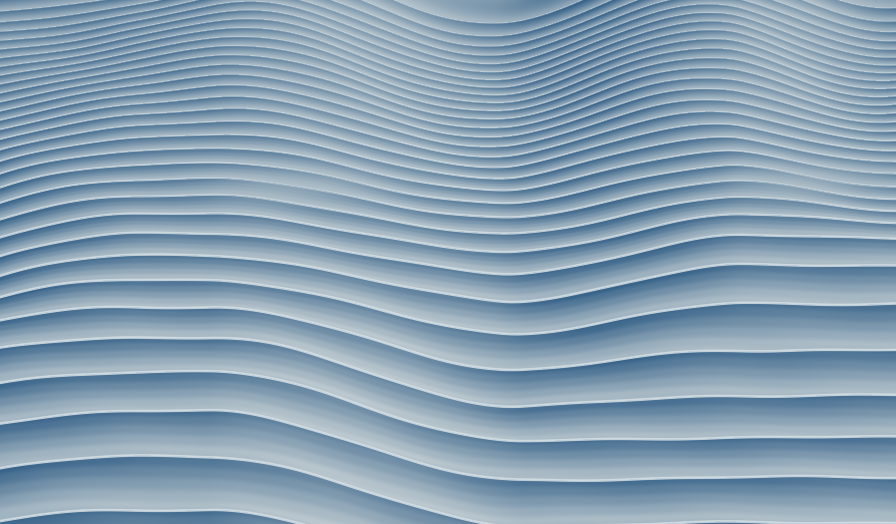
This background is drawn by a Shadertoy shader. Its source:

```glsl
// Draws a receding field of blue-grey ripples with bright crests over rolling dunes.

// Downward shift of a ripple at horizontal place x and undisturbed depth y (0 = top).
float duneShift(float x, float y) {
    float far = 1.0 - smoothstep(0.02, 0.38, y);
    float left = max(1.0 - x / 0.265, 0.0);
    float shift = mix(0.044, 0.022, smoothstep(0.4, 0.65, y)) * left * left;
    shift += mix(0.075, 0.133, smoothstep(0.41, 0.66, y)) * smoothstep(0.4, 1.0, x);
    shift -= mix(0.075, 0.007, smoothstep(0.44, 0.73, y)) * smoothstep(0.95, 1.42, x);
    shift += 0.045 * (1.0 - smoothstep(0.3, 0.48, y)) * smoothstep(1.38, 1.72, x);
    shift -= 0.026 * far * cos(8.35 * (x - 0.53) + 2.0 * y);
    return shift + 0.0015 * sin(11.0 * x + 17.0 * y) + 0.001 * sin(23.0 * x - 31.0 * y);
}

// Soft round patch where the ripples flatten out.
float calmPatch(vec2 p, vec2 centre) {
    vec2 q = (p - centre) / vec2(0.16, 0.035);
    return exp(-dot(q, q));
}

void mainImage(out vec4 fragColor, in vec2 fragCoord) {
    vec2 p = fragCoord / iResolution.y;
    p.y = 1.0 - p.y;
    float pixel = 1.0 / iResolution.y;

    // Undo the dune shift to find the flat depth of this point.
    float depth = p.y - 0.05;
    for (int i = 0; i < 7; i++) depth = p.y - duneShift(p.x, depth);
    float slope = (duneShift(p.x + 0.01, depth) - duneShift(p.x - 0.01, depth)) / 0.02;

    // Perspective spacing: whole phases are crests.
    float stretched = depth + 0.05 * exp(-9.0 * max(depth, -0.1));
    float phase = 15.6 / (stretched + 0.336) + 0.08;
    float ripple = fract(phase);
    float density = length(vec2(dFdx(phase), dFdy(phase))) / pixel;
    float crestDistance = min(ripple, 1.0 - ripple) / max(density, 0.001);

    // Each face brightens from the shadow under its crest to the next crest below.
    float nearness = smoothstep(0.0, 0.6, p.y);
    float face = 0.94 - 0.86 * pow(ripple, 0.9);
    face -= 0.22 * exp(-ripple * 14.0);
    face = mix(0.5, face, mix(0.75, 1.0, nearness));
    float tone = face + 0.65 * slope * (0.4 + 0.6 * ripple);
    tone += 0.02 * sin(phase * 29.0 + 3.0 * sin(p.x * 4.0)) * nearness;

    // Pale calm places between the far dunes.
    float calm = calmPatch(p, vec2(0.56, 0.355)) + calmPatch(p, vec2(1.55, 0.345));
    tone = mix(tone, 0.78, 0.55 * min(calm, 1.0));

    vec3 shadowBlue = vec3(0.22, 0.39, 0.54);
    vec3 paleGrey = vec3(0.80, 0.835, 0.845);
    vec3 color = mix(shadowBlue, paleGrey, clamp(tone, 0.0, 1.05));

    // Thin lit crest lines, finer in the distance.
    float crestWidth = mix(0.0008, 0.0022, nearness);
    float crest = 1.0 - smoothstep(crestWidth - 0.5 * pixel, crestWidth + 0.8 * pixel, crestDistance);
    color = mix(color, vec3(0.84, 0.88, 0.90), crest * mix(0.5, 0.85, nearness) * (1.0 - 0.5 * min(calm, 1.0)));

    fragColor = vec4(color, 1.0);
}
```
